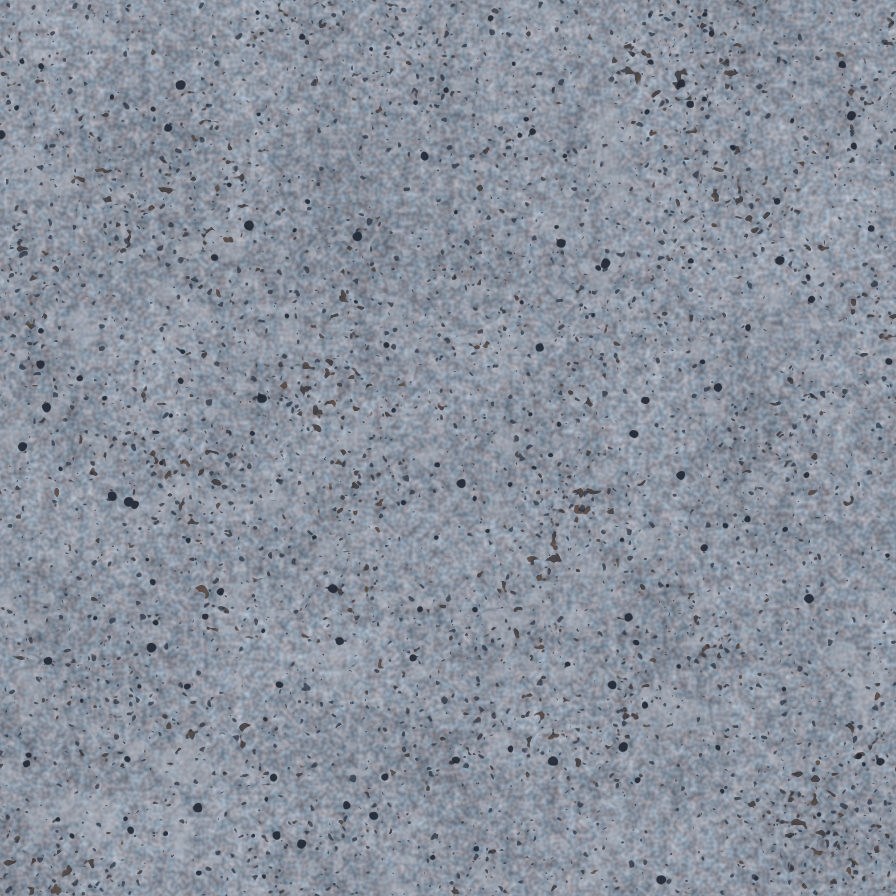
Give the GLSL for this texture, as a WebGL 2 fragment shader.

```glsl
#version 300 es
precision highp float;
// Blue-grey granular stone: layered gradient noise forms the grain and the
// pale patches, thresholded noise cuts clustered brown pits, and jittered
// cells scatter small dark mineral specks.

uniform vec2 u_resolution;
out vec4 fragColor;

const vec3 STONE = vec3(0.550, 0.580, 0.630);
const vec3 PALE  = vec3(0.675, 0.695, 0.730);
const vec3 PIT   = vec3(0.235, 0.215, 0.220);
const vec3 RUST  = vec3(0.340, 0.270, 0.235);
const vec3 SPECK = vec3(0.150, 0.180, 0.240);
const vec3 TINT  = vec3(-0.045, 0.008, 0.030);  // warm to cool shift

const float FINE_GRAIN   = 0.140;
const float MEDIUM_GRAIN = 0.135;
const float COARSE_GRAIN = 0.085;
const float BROAD_SHADE  = 0.065;
const float PIT_LEVEL    = 0.47;   // higher leaves fewer pits
const float PIT_EDGE     = 0.17;
const float CLUSTERING   = 0.40;

// Two random values in 0..1 for an integer cell
vec2 hash2(vec2 cell, float seed) {
    uvec2 v = uvec2(ivec2(cell) + 4096) + uvec2(uint(seed) * 977u, uint(seed) * 613u);
    v = v * 1664525u + 1013904223u;
    v.x += v.y * 1664525u;
    v.y += v.x * 1664525u;
    v ^= v >> 16u;
    v.x += v.y * 1664525u;
    v.y += v.x * 1664525u;
    v ^= v >> 16u;
    return vec2(v & 65535u) / 65535.0;
}

float cornerSlope(vec2 cell, vec2 offset, float seed) {
    float angle = 6.28318 * hash2(cell, seed).x;
    return dot(vec2(cos(angle), sin(angle)), offset);
}

// Gradient noise, about -0.7..0.7
float noise(vec2 p, float seed) {
    vec2 i = floor(p), f = p - i;
    vec2 w = f * f * f * (f * (f * 6.0 - 15.0) + 10.0);
    vec2 e = vec2(1.0, 0.0);
    float low  = mix(cornerSlope(i, f, seed), cornerSlope(i + e, f - e, seed), w.x);
    float high = mix(cornerSlope(i + e.yx, f - e.yx, seed),
                     cornerSlope(i + 1.0, f - 1.0, seed), w.x);
    return mix(low, high, w.y);
}

// Coverage of round specks: one candidate per cell, radii in cell units
float specks(vec2 p, float cells, float chance, vec2 radii, float pixel, float seed) {
    vec2 q = p * cells;
    vec2 home = floor(q);
    float soft = pixel * cells * 0.8;
    float cover = 0.0;
    for (int y = -1; y <= 1; y++) {
        for (int x = -1; x <= 1; x++) {
            vec2 cell = home + vec2(x, y);
            vec2 centre = cell + hash2(cell, seed);
            vec2 pick = hash2(cell, seed + 1.0);
            float radius = mix(radii.x, radii.y, pick.y * pick.y);
            float dist = length(q - centre);
            float dot_ = 1.0 - smoothstep(radius - soft, radius + soft, dist);
            cover = max(cover, dot_ * step(pick.x, chance));
        }
    }
    return cover;
}

void main() {
    float pixel = 1.0 / min(u_resolution.x, u_resolution.y);
    vec2 p = gl_FragCoord.xy * pixel;

    // Ragged outlines come from a small shared warp
    vec2 warp = vec2(noise(p * 120.0, 1.0), noise(p * 120.0, 2.0));
    vec2 ragged = p + warp * 0.004;

    // Grain and slow shading
    float grain = FINE_GRAIN * noise(p * 215.0, 3.0)
                + MEDIUM_GRAIN * noise(p * 103.0, 4.0)
                + COARSE_GRAIN * noise(ragged * 43.0, 5.0)
                + BROAD_SHADE * (noise(p * 9.0, 6.0) + 0.6 * noise(p * 3.3, 7.0));
    vec3 colour = STONE + grain;
    colour += TINT * (noise(p * 70.0, 8.0) + noise(p * 160.0, 9.0));

    // Pale patches and smaller pale crystals
    float patches = noise(ragged * 17.0, 10.0) + 0.5 * noise(ragged * 38.0, 11.0)
                  + 0.4 * noise(p * 5.0, 12.0);
    colour = mix(colour, PALE, 0.45 * smoothstep(0.22, 0.52, patches));
    float crystals = noise(ragged * 62.0, 13.0);
    colour = mix(colour, PALE, 0.55 * smoothstep(0.28, 0.46, crystals));

    // Brown pits, slightly flattened and gathered in loose clusters
    float cluster = noise(p * 7.0, 14.0) + 0.7 * noise(p * 19.0, 15.0);
    float depth = noise(ragged * vec2(72.0, 92.0), 16.0)
                + 0.5 * noise(p * 150.0, 17.0) + CLUSTERING * cluster;
    float pit = smoothstep(PIT_LEVEL, PIT_LEVEL + PIT_EDGE, depth);
    vec3 pitColour = mix(PIT, RUST, smoothstep(-0.1, 0.4, noise(p * 55.0, 18.0)));
    colour = mix(colour, pitColour, 0.85 * pit);

    // Fine peppering, then sparse larger specks
    float density = clamp(0.36 + 0.35 * cluster, 0.1, 0.7);
    float pepper = specks(ragged, 88.0, density, vec2(0.07, 0.26), pixel, 20.0);
    float beads = specks(p + warp * 0.0015, 27.0, 0.24, vec2(0.06, 0.15), pixel, 30.0);
    colour = mix(colour, SPECK, 0.72 * pepper);
    colour = mix(colour, SPECK * 0.85, 0.92 * beads);

    fragColor = vec4(clamp(colour, 0.0, 1.0), 1.0);
}
```
